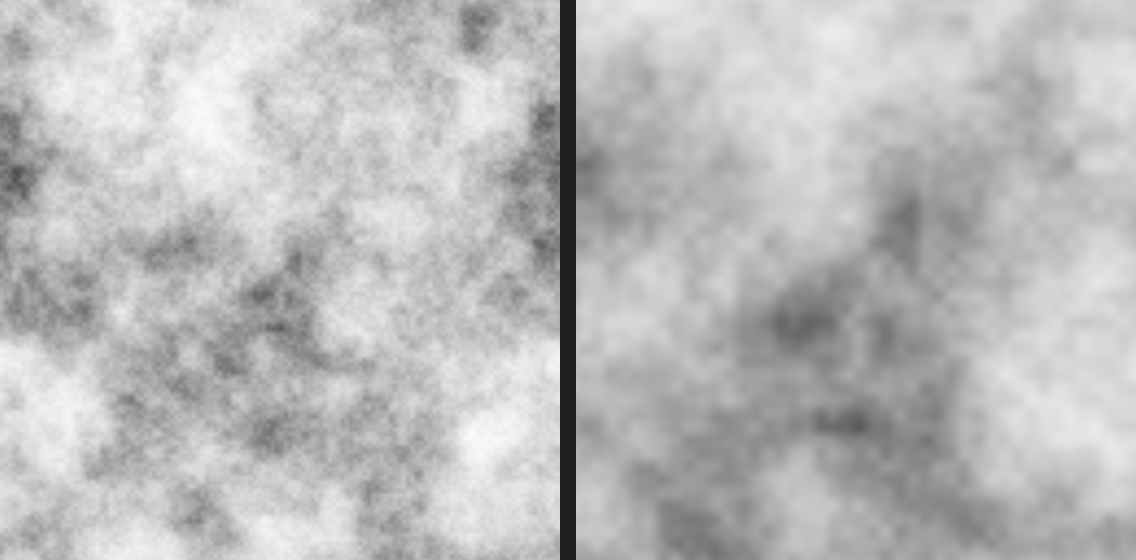
Left, the full canvas; right, a detail of the centre.
Reproduce this texture procedurally as a Shadertoy shader.

```glsl
// Soft, cloudy grey mottling built from wrapping layers of value noise.

#define COARSE_CELLS 4.0   // blotches across the canvas in the widest layer
#define LAYERS 6           // each layer doubles the cell count
#define GAIN 0.73          // strength of each layer relative to the one before
#define MID_GREY 0.788
#define CONTRAST 0.102
#define DARK_BIAS 0.013    // deepens shadows and compresses highlights
#define SEED 17u

const float HASH_SPREAD = 0.2887;  // standard deviation of the hash
const float NOISE_SPREAD = 0.2145; // the same after smooth interpolation

// Integer hash of a lattice corner, from 0 to 1
float hash(vec2 cell, uint layer) {
    uvec2 c = uvec2(cell);
    uint h = c.x * 1597u + c.y * 51749u + (layer + SEED) * 92821u;
    h = (h ^ (h >> 16)) * 0x7feb352du;
    h = (h ^ (h >> 15)) * 0x846ca68bu;
    h ^= h >> 16;
    return float(h >> 8) / 16777216.0;
}

// Value noise that repeats after a whole number of cells
float wrappingNoise(vec2 uv, float cells, uint layer) {
    vec2 p = uv * cells;
    vec2 low = mod(floor(p), cells);
    vec2 high = mod(low + 1.0, cells);
    vec2 f = fract(p);
    vec2 blend = f * f * (3.0 - 2.0 * f);
    float bottom = mix(hash(low, layer), hash(vec2(high.x, low.y), layer), blend.x);
    float top = mix(hash(vec2(low.x, high.y), layer), hash(high, layer), blend.x);
    return mix(bottom, top, blend.y);
}

// Mean and spread of the widest layer, so the tones do not depend on the seed
vec2 coarseStats() {
    vec2 total = vec2(0.0);
    for (float y = 0.0; y < COARSE_CELLS; y++)
        for (float x = 0.0; x < COARSE_CELLS; x++) {
            float value = hash(vec2(x, y), 0u);
            total += vec2(value, value * value);
        }
    total /= COARSE_CELLS * COARSE_CELLS;
    return vec2(total.x, sqrt(total.y - total.x * total.x));
}

// Layered noise with zero mean and unit spread
float clouds(vec2 uv) {
    float sum = 0.0, power = 0.0, strength = 1.0, cells = COARSE_CELLS;
    vec2 stats = coarseStats();
    for (int i = 0; i < LAYERS; i++) {
        // Shift each layer so that the lattices do not line up
        vec2 shift = float(i) * vec2(0.137, 0.291);
        float value = wrappingNoise(uv + shift, cells, uint(i));
        sum += strength * (value - stats.x) * HASH_SPREAD / stats.y;
        power += strength * strength;
        strength *= GAIN;
        cells *= 2.0;
        stats = vec2(0.5, HASH_SPREAD);
    }
    return sum / (sqrt(power) * NOISE_SPREAD);
}

void mainImage(out vec4 fragColor, in vec2 fragCoord) {
    float density = clouds(fragCoord / iResolution.xy);

    // Tone curve: long dark tail, soft highlights
    float grey = MID_GREY + CONTRAST * density - DARK_BIAS * density * density;
    fragColor = vec4(vec3(clamp(grey, 0.0, 1.0)), 1.0);
}
```
